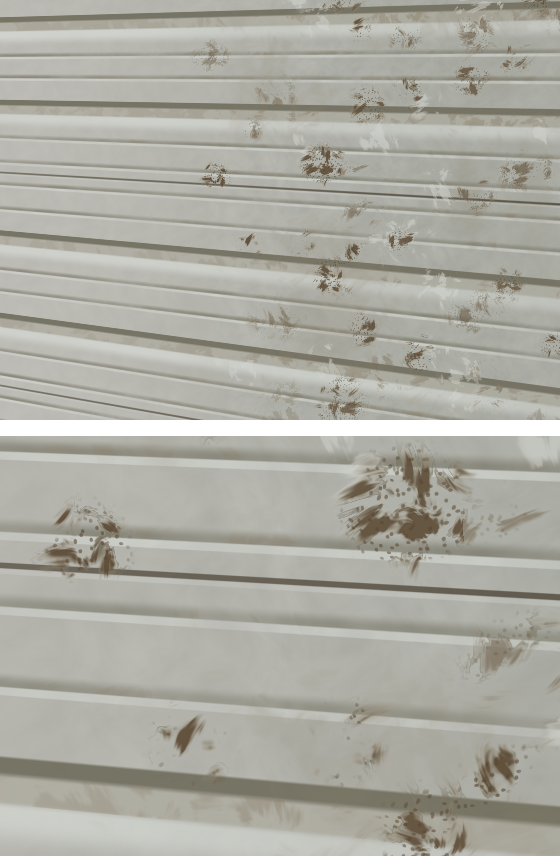
Top, the full canvas; bottom, a detail of the centre.
Write a WebGL 1 fragment shader that draws this texture.

```glsl
precision highp float;
// Cream ribbed metal siding seen at a slant, with muddy smears, scratches and scuffs.
uniform vec2 u_resolution;

const float PANEL_PERIOD = 0.507;  // panel height, in canvas heights
const float FIRST_GROOVE = 0.047;  // below the top edge, at the left side
const vec3 PAINT_WARM = vec3(0.735, 0.73, 0.705);
const vec3 PAINT_COOL = vec3(0.668, 0.676, 0.645);
const vec3 GLINT = vec3(0.82, 0.83, 0.81);
const vec3 SHADOW = vec3(0.45, 0.44, 0.38);
const vec3 RECESS = vec3(0.68, 0.67, 0.62);
const vec3 SEAM_DARK = vec3(0.33, 0.30, 0.25);
const vec3 DUST = vec3(0.54, 0.50, 0.42);
const vec3 MUD = vec3(0.34, 0.27, 0.19);

vec2 hash2(vec2 c) {
  vec3 q = fract(c.xyx * vec3(0.1031, 0.1030, 0.0973));
  q += dot(q, q.yzx + 33.33);
  return fract((q.xx + q.yz) * q.zy);
}

// Layered, self-warped sines, roughly -0.7 to 0.7
float warpedSines(vec2 p) {
  float sum = 0.0, amp = 0.5;
  for (int i = 0; i < 4; i++) {
    p = mat2(1.6, 1.2, -1.2, 1.6) * p + 1.2 * sin(p.yx + 1.7);
    sum += amp * sin(p.x) * sin(p.y);
    amp *= 0.58;
  }
  return sum;
}

// Cellular noise: distance to the nearest scattered point
float cellular(vec2 p) {
  float nearest = 1.0;
  for (int j = -1; j <= 1; j++)
    for (int i = -1; i <= 1; i++) {
      vec2 cell = floor(p) + vec2(float(i), float(j));
      nearest = min(nearest, length(cell + hash2(cell + 41.0) - p));
    }
  return nearest;
}

// Dirt gathers right of centre
float dirtZone(float x) {
  return smoothstep(0.36, 0.72, x) * (1.0 - 0.4 * smoothstep(1.1, 1.33, x));
}

// Scattered round patches: x = falloff, y = strength of the dominant patch
vec2 patches(vec2 p, float scale, float chance, float seed) {
  vec2 best = vec2(0.0), q = p * scale;
  for (int j = -1; j <= 1; j++)
    for (int i = -1; i <= 1; i++) {
      vec2 cell = floor(q) + vec2(float(i), float(j));
      vec2 pos = hash2(cell + seed), kind = hash2(cell + seed + 57.0);
      vec2 d = (q - cell - pos) * vec2(0.8 + 0.5 * pos.y, 1.1);
      float fall = 1.0 - smoothstep(0.0, 0.4 + 0.45 * pos.x, length(d));
      fall *= step(kind.x, chance * dirtZone((cell.x + pos.x) / scale));
      if (fall > best.x) best = vec2(fall, kind.y);
    }
  return best;
}

// Signed distance down the panel from a crease, repeating each period
float fromCrease(float t, float crease) {
  return fract(t - crease + 0.5) - 0.5;
}

float band(float d, float lo, float hi, float soft) {
  return smoothstep(lo - soft, lo + soft, d) - smoothstep(hi - soft, hi + soft, d);
}

// A small step: x = soft shade above, y = lit lip below
vec2 rib(float d, float soft) {
  float shade = smoothstep(-0.022, -0.004, d) * (1.0 - smoothstep(-soft, soft, d));
  return vec2(shade, band(d, 0.001, 0.012, soft));
}

vec2 ribPair(float t, float centre, float halfGap, float soft) {
  return rib(fromCrease(t, centre - halfGap), soft)
       + rib(fromCrease(t, centre + halfGap), soft);
}

// A deep fold: x = shadow, y = recessed face, z = bright edge
vec3 groove(float d, float soft) {
  float shadow = smoothstep(-0.014, -0.009, d) * (1.0 - smoothstep(0.009, 0.019, d));
  float edge = smoothstep(0.05, 0.062, d) * (1.0 - smoothstep(0.075, 0.125, d));
  return vec3(shadow, band(d, 0.013, 0.055, soft), edge);
}

void main() {
  vec2 uv = gl_FragCoord.xy / u_resolution;
  vec2 p = gl_FragCoord.xy / u_resolution.y;

  // Perspective: creases fan out towards the right
  float v = (1.0 - uv.y + 0.051 * uv.x) / (1.0 + 0.31 * uv.x);
  float t = (v - FIRST_GROOVE) / PANEL_PERIOD;
  float soft = 0.7 / (u_resolution.y * PANEL_PERIOD);

  // Painted base
  float cloud = warpedSines(p * vec2(1.1, 1.9) + 3.0);
  float grain = warpedSines(p * 17.0);
  float fineGrain = warpedSines(p * 47.0 + 5.0);
  float panelTone = hash2(vec2(floor(t), 7.0)).x - 0.5;
  float zone = dirtZone(p.x);
  vec3 col = mix(PAINT_WARM, PAINT_COOL, smoothstep(0.0, 0.85, uv.x + 0.14 * cloud));
  col += 0.01 * panelTone + (0.01 + 0.012 * zone) * (grain + fineGrain);

  // Folded profile
  vec3 fold = groove(fromCrease(t, 0.0), soft) + groove(fromCrease(t, 0.387), soft);
  vec2 ribs = ribPair(t, 0.224, 0.05, soft) + ribPair(t, 0.612, 0.057, soft)
            + ribPair(t, 0.832, 0.057, soft);
  float seam = fromCrease(t, 0.717);
  float glint = 0.85 + 0.3 * cloud - 0.2 * uv.x;
  float wear = 0.85 + 0.5 * warpedSines(p * vec2(7.0, 4.0));
  col = mix(col, RECESS, 0.65 * fold.y);
  col = mix(col, GLINT, clamp(fold.z * glint + 0.65 * wear * ribs.y, 0.0, 1.0));
  col = mix(col, SHADOW, clamp(0.55 * wear * ribs.x, 0.0, 0.8));
  col = mix(col, SHADOW, 0.95 * fold.x);
  col = mix(col, GLINT, 0.4 * wear * band(seam, 0.005, 0.012, soft));
  col = mix(col, SEAM_DARK, (0.65 + 0.3 * uv.x) * band(seam, -0.004, 0.004, soft));

  // Dust in the creases and a faint haze
  float creaseDirt = (ribs.x + fold.y) * smoothstep(-0.2, 0.5, grain + fineGrain + cloud);
  float haze = zone * smoothstep(0.0, 0.6, warpedSines(p * 5.0 + 9.0) + 0.5 * fineGrain);
  col = mix(col, DUST, clamp(creaseDirt * (0.2 + 0.25 * zone) + 0.2 * haze, 0.0, 0.55));

  // Pale scuffs, broken smears, scratchy outlines and dark flecks
  vec2 smear = patches(p, 8.5, 0.62, 11.0);
  vec2 scuff = patches(p, 7.0, 0.25, 83.0);
  float broken = 0.5 * grain + 1.1 * fineGrain;
  float inside = smoothstep(0.0, 0.4, smear.x);
  float pale = smoothstep(0.45, 0.9, 0.7 * scuff.x + broken) * smoothstep(0.0, 0.4, scuff.x);
  float body = smoothstep(0.4, 0.9, 0.6 * smear.x + broken) * inside;
  float core = smoothstep(0.75, 1.1, 0.7 * smear.x + broken) * inside;
  float outline = 1.0 - smoothstep(0.03, 0.1, abs(fineGrain - 0.1));
  float scribble = outline * inside * smoothstep(-0.1, 0.25, grain);
  float fleck = 1.0 - smoothstep(0.12, 0.25, cellular(p * 120.0 + 0.8 * grain));
  float fleckZone = inside * smoothstep(0.1, 0.5, 0.5 * smear.x + grain);
  col = mix(col, GLINT, 0.55 * pale);
  col = mix(col, DUST, body * (0.3 + 0.4 * smear.y));
  col = mix(col, SHADOW, 0.5 * scribble * (0.5 + 0.5 * smear.y));
  col = mix(col, MUD, 0.85 * core * smear.y);
  col = mix(col, MUD, 0.6 * fleck * fleckZone * smear.y);

  gl_FragColor = vec4(col, 1.0);
}
```
